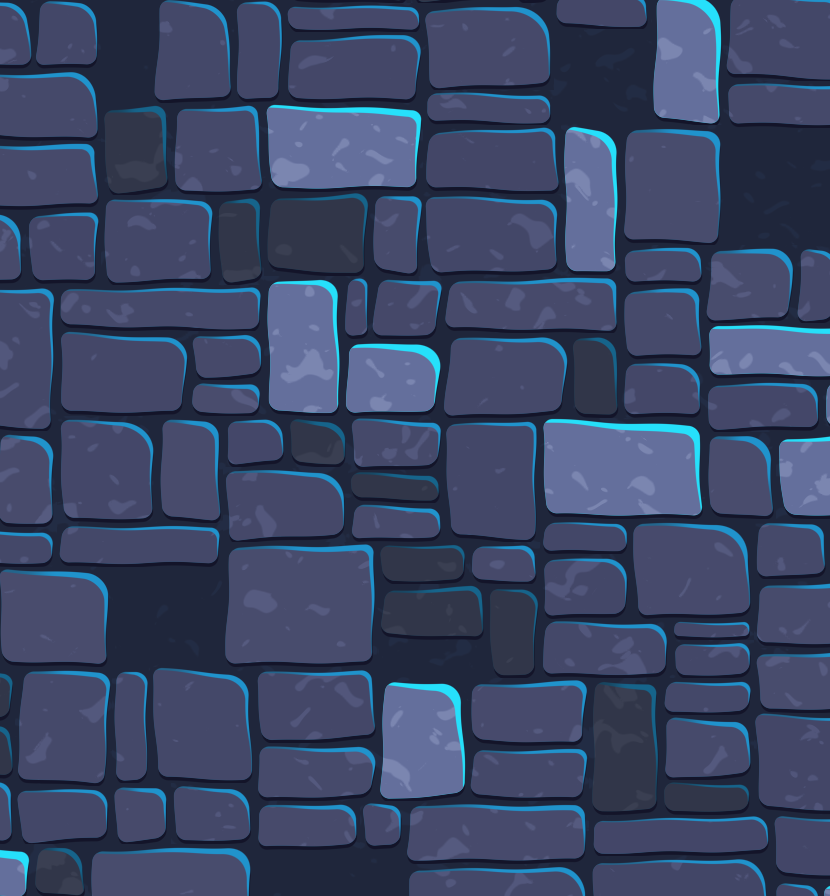
A Shadertoy shader for this texture:

```glsl
#define CELL vec2(0.185, 0.160)
#define GAP 0.0036
#define LEAN 0.0042
#define RIM 0.0056
#define SHADOW_DROP 0.0042
#define BLOTCH_SCALE vec2(20.0, 29.0)
#define STONE vec3(0.268, 0.282, 0.412)
#define PALE_STONE vec3(0.392, 0.435, 0.612)
#define DARK_STONE vec3(0.192, 0.212, 0.285)
#define MORTAR vec3(0.123, 0.150, 0.230)
#define RIM_BLUE vec3(0.125, 0.575, 0.800)
#define RIM_CYAN vec3(0.150, 0.880, 0.985)

float hash(vec2 p) {
    vec3 q = fract(p.xyx * vec3(0.1031, 0.1030, 0.0973));
    q += dot(q, q.yzx + 33.33);
    return fract((q.x + q.y) * q.z);
}

vec4 hash4(vec2 p) {
    return vec4(hash(p + 11.3), hash(p + 23.9), hash(p + 37.1), hash(p + 51.7));
}

// Cellular noise: soft round spots that merge into blotches
float blotches(vec2 p) {
    vec2 cell = floor(p);
    float sum = 0.0;
    for (int y = -1; y <= 1; y++)
    for (int x = -1; x <= 1; x++) {
        vec2 c = cell + vec2(x, y);
        vec4 h = hash4(c);
        vec2 d = c + h.xy - p;
        float radius = mix(0.12, 0.46, h.z * h.z);
        sum += exp(-dot(d, d) / (radius * radius));
    }
    return sum;
}

// Position of the wall joint that crosses a grid cell
float joint(vec2 c) {
    return mix(0.22, 0.78, hash(c));
}

// Grid vertex whose rectangle holds the point g
vec2 findVertex(vec2 g) {
    vec2 c = floor(g), v = c;
    if (mod(c.x + c.y, 2.0) < 0.5) {
        v.y += step(c.y + joint(c), g.y);
        float row = v.y > c.y ? c.y + 1.0 : c.y - 1.0;
        v.x += step(c.x + joint(vec2(c.x, row)), g.x);
    } else {
        v.x += step(c.x + joint(c), g.x);
        float column = v.x > c.x ? c.x + 1.0 : c.x - 1.0;
        v.y += step(c.y + joint(vec2(column, c.y)), g.y);
    }
    return v;
}

// Distance to a leaning block with rounded corners
float block(vec2 q, vec2 b, vec4 lean, float bigRadius) {
    vec2 u = q / b;
    vec2 m = vec2(max(q.x + lean.x * u.y, lean.y * u.y - q.x),
                  max(q.y + lean.z * u.x, lean.w * u.x - q.y)) - b;
    float r = q.x > 0.0 && q.y > 0.0 ? bigRadius : 0.011;
    r = min(r, 0.8 * min(b.x, b.y));
    m += r;
    return length(max(m, 0.0)) + min(max(m.x, m.y), 0.0) - r;
}

float fill(float d) {
    float blur = 0.75 / iResolution.y;
    return smoothstep(blur, -blur, d);
}

void mainImage(out vec4 fragColor, in vec2 fragCoord) {
    vec2 p = fragCoord / iResolution.y;

    // Interlocking rectangles
    vec2 v = findVertex(p / CELL + 20.0);
    float a = joint(v), b = joint(v - 1.0) - 1.0;
    float l = joint(v - vec2(1, 0)), d = joint(v - vec2(0, 1));
    bool even = mod(v.x + v.y, 2.0) < 0.5;
    vec2 lo = even ? vec2(l - 1.0, b) : vec2(b, d - 1.0);
    vec2 hi = even ? vec2(d, a) : vec2(a, l);
    lo = (v + lo - 20.0) * CELL;
    hi = (v + hi - 20.0) * CELL;

    // Random cuts into single stones
    vec2 id = v * 1.37;
    for (int i = 0; i < 4; i++) {
        vec2 size = hi - lo;
        if (size.x * size.y < mix(0.005, 0.028, hash(id))) break;
        vec2 cut = mix(lo, hi, mix(0.27, 0.73, hash(id + 3.1)));
        bool upright = size.x > size.y * mix(0.8, 2.3, hash(id + 7.7));
        bool upper = upright ? p.x > cut.x : p.y > cut.y;
        if (upright) { if (upper) lo.x = cut.x; else hi.x = cut.x; }
        else { if (upper) lo.y = cut.y; else hi.y = cut.y; }
        id += upper ? vec2(5.3, 17.9) : vec2(13.7, 2.9);
    }

    // Stone outline, lit rim and shadow
    vec4 h = hash4(id);
    vec2 halfSize = (hi - lo) * 0.5 - GAP;
    float small = min(1.0, min(halfSize.x, halfSize.y) / 0.035);
    vec4 lean = (hash4(id + 5.0) * 2.0 - 1.0) * LEAN * small;
    halfSize -= LEAN * 0.4 * small;
    vec2 q = p - (lo + hi) * 0.5 + 0.0011 * sin(p.yx * vec2(71.0, 57.0));
    float radius = mix(0.010, 0.042, h.y * h.y);
    bool large = halfSize.x * halfSize.y > 0.0013;
    bool pale = h.x > 0.83 && large;
    bool dark = h.x < 0.10;
    bool missing = h.x > 0.10 && h.x < 0.145;

    vec2 along = smoothstep(-halfSize, halfSize, q);
    vec2 rim = RIM * vec2(0.75 * mix(0.2, 1.0, along.y), mix(0.4, 1.0, along.x));
    rim *= mix(0.5, 1.0, small) * mix(0.75, 1.25, h.z) * (pale ? 1.45 : 1.0);
    float outline = block(q, halfSize, lean, radius);
    float face = block(q + rim, halfSize, lean, radius);
    float shadow = block(q + vec2(-0.0006, SHADOW_DROP), halfSize, lean, radius);

    // Sharp-edged blotches
    vec2 w = p + 0.007 * sin(p.yx * vec2(83.0, 61.0) + 2.0 * sin(p * 37.0))
               + 0.003 * sin(p.yx * 191.0 + 1.3);
    float field = blotches(w * BLOTCH_SCALE) + 0.45 * blotches(w * BLOTCH_SCALE * 2.3 + 9.0);
    float level = pale ? 0.72 : mix(0.62, 1.25, h.w);
    float soft = clamp(fwidth(field), 0.02, 0.25);
    float patchMask = smoothstep(level - soft, level + soft, field);

    // Colours
    vec3 base = pale ? PALE_STONE : dark ? DARK_STONE : STONE + 0.025 * (h.z - 0.3);
    vec3 tint = pale ? vec3(0.09, 0.09, 0.08) : dark ? vec3(0.035) : vec3(0.055, 0.06, 0.075);
    vec3 edge = pale ? RIM_CYAN : dark ? RIM_BLUE * 0.68 : RIM_BLUE;
    edge = mix(edge * vec3(1.1, 0.68, 0.68), edge, smoothstep(0.0, 0.55, max(along.x * along.y, pale ? 0.5 : 0.0)));

    vec3 color = MORTAR + vec3(0.012, 0.022, 0.036) * patchMask;
    if (!missing) {
        color = mix(color, vec3(0.075, 0.080, 0.160), fill(shadow));
        color = mix(color, edge, fill(outline));
        color = mix(color, base + tint * patchMask, fill(max(face, outline)));
    }
    fragColor = vec4(color, 1.0);
}
```
